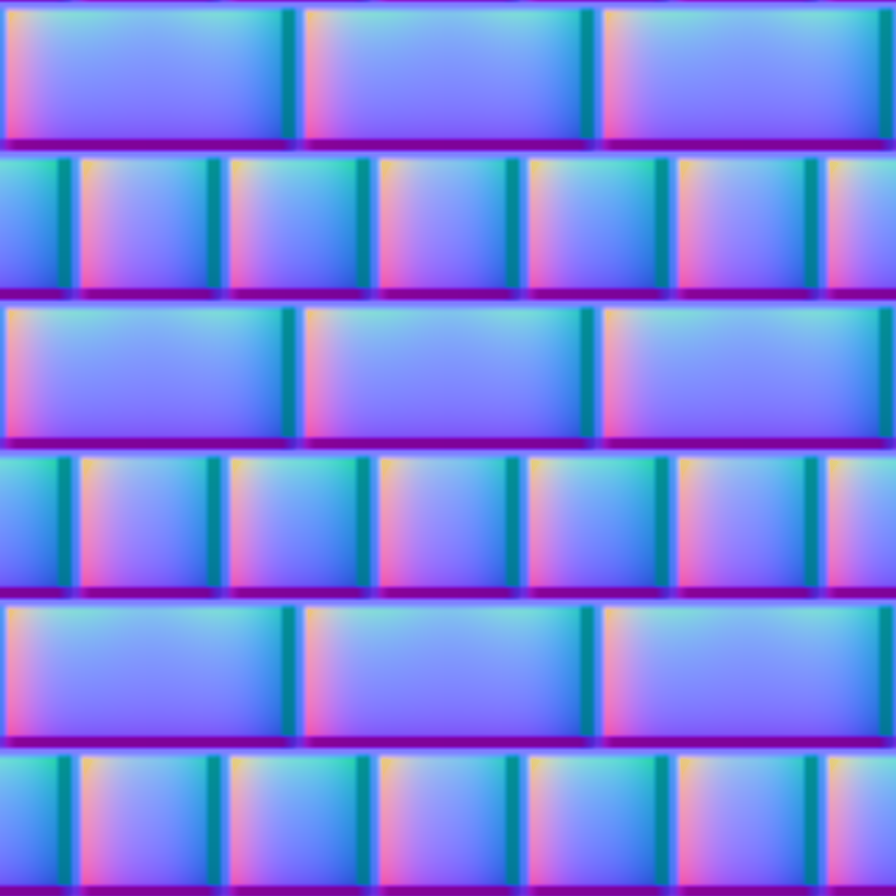
A WebGL 1 fragment shader for this texture map:

```glsl
precision highp float;
// Normal map of pillowed masonry: rows of long bricks alternate with rows of
// half-length bricks, three of each down the tile. Slopes are summed from the
// distances to the four brick edges, then encoded as a unit normal.

uniform vec2 u_resolution;

const float PI = 3.14159265;

// Soft stripe around a centre: 1 inside the core, 0 beyond the rim.
float stripe(float x, float centre, float core, float rim) {
  return 1.0 - smoothstep(core, rim, abs(x - centre));
}

vec2 brickSlope(vec2 p) {
  // Brick layout: even rows are short and shifted by half a brick.
  float row = floor(p.y);
  float isLong = mod(row, 2.0);
  float width = 1.0 + isLong;
  float left = mod(p.x - 0.5 * (1.0 - isLong), width);
  float right = width - left;
  float bottom = p.y - row;
  float top = 1.0 - bottom;
  float side = min(left, right);

  // Brighter upper rims below the joints of the row above.
  float joint = 0.5 + 0.5 * mix(cos(PI * p.x), -cos(2.0 * PI * p.x), isLong);

  // Broad pillow slopes, flattened inside the mortar.
  float sideFade = smoothstep(0.0, 0.07, side);
  float rowFade = smoothstep(0.0, 0.06, min(bottom, top));
  float slopeX = 0.93 * exp(-left * left / 0.08) * smoothstep(0.01, 0.07, left)
               - 0.75 * exp(-right * right / 0.09) * smoothstep(0.0, 0.05, right);
  slopeX += (1.0 - isLong) * sideFade * 0.13 * (0.6 - 1.4 * joint);
  slopeX -= 0.4 * (1.0 - sideFade);
  slopeX *= rowFade;

  float slopeY = (0.66 + 0.22 * joint) * exp(-top / 0.35) * smoothstep(0.0, 0.07, top)
               - 0.7 * exp(-bottom / 0.2) * smoothstep(0.0, 0.06, bottom);
  slopeY *= mix(0.35, 1.0, sideFade);

  // Steep bevels on the right and lower edges.
  float rightBevel = stripe(right, 0.07, 0.02, 0.07) * rowFade;
  float lowBevel = stripe(bottom, 0.06, 0.02, 0.06) * mix(0.6, 1.0, smoothstep(0.0, 0.12, side));
  slopeX = mix(slopeX, -0.98, rightBevel);
  slopeY *= 1.0 - 0.75 * rightBevel;
  slopeX *= 1.0 - 0.9 * lowBevel;
  slopeY = mix(slopeY, -0.98, lowBevel);
  return vec2(slopeX, slopeY);
}

void main() {
  vec2 uv = gl_FragCoord.xy / u_resolution;
  vec2 n = brickSlope(uv * 6.0 + vec2(0.0, 0.03));
  n /= max(1.0, length(n));
  float nz = sqrt(max(0.0, 1.0 - dot(n, n)));
  gl_FragColor = vec4(0.5 + 0.5 * vec3(n, nz), 1.0);
}
```
